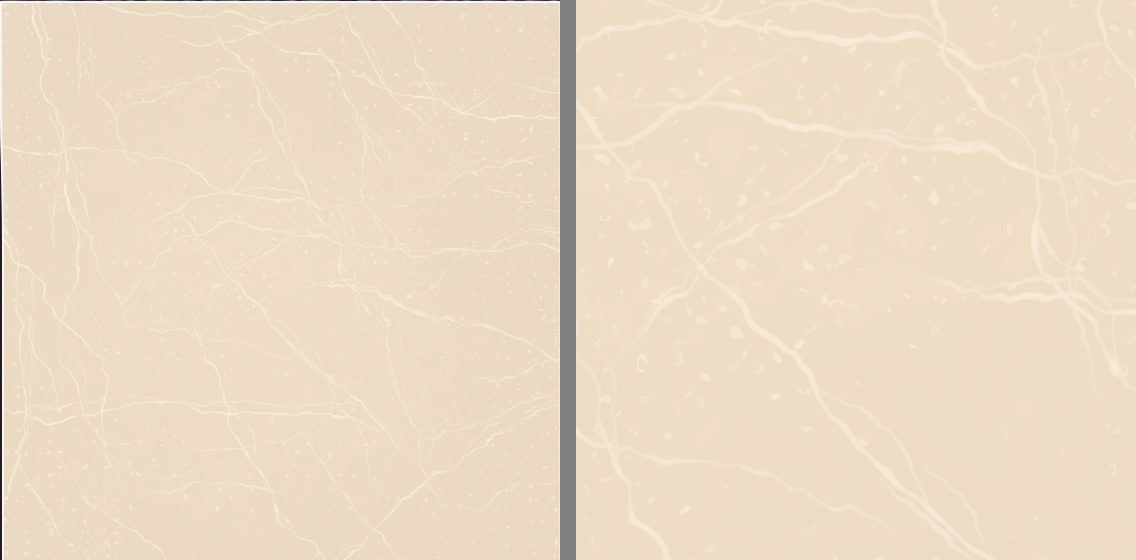
Left, the full canvas; right, a detail of the centre.
Write a WebGL 1 fragment shader that draws this texture.

```glsl
precision highp float;
// Cream marble tile with fine pale veins, scattered flecks and a polished rim.
uniform vec2 u_resolution;

const vec3 CREAM = vec3(0.916, 0.848, 0.756);
const vec3 WARM_CREAM = vec3(0.938, 0.871, 0.776);
const vec3 VEIN_COLOR = vec3(0.972, 0.934, 0.866);
const vec3 RIM_COLOR = vec3(0.99, 0.98, 0.96);
const vec3 GAP_COLOR = vec3(0.13, 0.11, 0.10);

float hash(vec2 p) {
  vec3 q = fract(vec3(p.xyx) * 0.1031);
  q += dot(q, q.yzx + 33.33);
  return fract((q.x + q.y) * q.z);
}

float noise(vec2 p) {
  vec2 cell = floor(p), f = fract(p);
  f = f * f * (3.0 - 2.0 * f);
  float low = mix(hash(cell), hash(cell + vec2(1.0, 0.0)), f.x);
  float high = mix(hash(cell + vec2(0.0, 1.0)), hash(cell + 1.0), f.x);
  return mix(low, high, f.y);
}

float fbm(vec2 p) {
  float sum = 0.0, gain = 0.5;
  for (int i = 0; i < 4; i++) {
    sum += gain * noise(p);
    p = p * 2.03 + 17.0;
    gain *= 0.5;
  }
  return sum;
}

mat2 rotation(float angle) {
  float c = cos(angle), s = sin(angle);
  return mat2(c, -s, s, c);
}

// Smooth coverage of a stroke at a distance from its middle line.
float stroke(float dist, float halfWidth, float soft) {
  return 1.0 - smoothstep(halfWidth - soft, halfWidth + soft, abs(dist));
}

// Thin jagged crack that tapers at both ends, breaks up and sometimes splits.
float vein(vec2 p, vec2 middle, float angle, float span, float width, float seed, float soft) {
  vec2 q = rotation(angle) * (p - middle);
  float along = q.x + 3.0;
  float wander = 0.085 * (noise(vec2(along * 4.0, seed)) - 0.5)
               + 0.026 * (noise(vec2(along * 15.0, seed + 40.0)) - 0.5)
               + 0.009 * (noise(vec2(along * 50.0, seed + 80.0)) - 0.5)
               + 0.003 * (noise(vec2(along * 140.0, seed + 100.0)) - 0.5);
  float taper = 1.0 - smoothstep(0.6, 1.0, abs(q.x) / (0.5 * span));
  float grain = noise(vec2(along * 55.0, seed + 120.0));
  float halfWidth = width * (0.5 + 0.8 * grain) * (0.5 + 0.5 * taper);
  float split = 0.06 * max(noise(vec2(along * 9.0, seed + 160.0)) - 0.5, 0.0);
  float main = stroke(q.y - wander, halfWidth, soft);
  float twin = stroke(q.y - wander - split, halfWidth * 0.65, soft);
  return taper * max(main, 0.7 * twin) * (0.5 + 0.5 * grain);
}

// One layer of chips and crescents, gathered into loose clusters.
float flecks(vec2 p, float scale, float amount, float seed, float soft) {
  vec2 cell = floor(p * scale), key = cell + seed;
  vec2 jitter = vec2(hash(key), hash(key + 31.0)) - 0.5;
  vec2 q = fract(p * scale) - 0.5 - 0.4 * jitter;
  q = rotation(6.283 * hash(key + 57.0)) * q;
  q += 0.14 * (vec2(noise(p * scale * 5.0), noise(p * scale * 5.0 + 90.0)) - 0.5);
  float size = mix(0.11, 0.27, hash(key + 73.0));
  float blur = soft * scale;
  float chip = stroke(length(q * vec2(1.0, 1.9)), size, blur);
  float bite = stroke(length(q - vec2(0.0, 0.06)), size * 0.55, blur);
  chip *= 1.0 - bite * step(0.55, hash(key + 91.0));
  float cluster = smoothstep(0.2, 0.7, noise(cell / scale * 7.0 + seed));
  return chip * step(hash(key + 113.0), amount * cluster) * (0.35 + 0.65 * hash(key + 7.0));
}

void main() {
  vec2 uv = gl_FragCoord.xy / u_resolution;
  float pixel = 1.0 / min(u_resolution.x, u_resolution.y);
  float soft = max(0.0009, 0.6 * pixel);

  // Slow warm clouding, brightest left of the middle.
  float glow = 1.0 - smoothstep(0.1, 0.6, length((uv - vec2(0.42, 0.46)) * vec2(1.0, 0.85)));
  float cloud = fbm(uv * 3.5 + 5.0) - 0.47;
  vec3 color = mix(CREAM, WARM_CREAM, clamp(0.75 * glow + 0.8 * cloud + 0.05, 0.0, 1.0));
  color += 0.010 * (fbm(uv * 45.0) - 0.47);

  // Long veins first, then shorter and fainter branches, in two main directions.
  float veins = 0.0;
  for (int i = 0; i < 46; i++) {
    float id = float(i);
    vec2 middle = fract(vec2(0.755, 0.570) * (id + 1.0));
    float steep = step(0.5, fract(id * 0.5 + 0.25));
    float angle = mix(0.15, -1.1, steep) + 0.9 * (hash(vec2(id, 5.0)) - 0.5);
    float branch = step(14.0, id);
    float span = mix(0.9, 0.32, branch) * (0.75 + 0.5 * hash(vec2(id, 9.0)));
    float width = mix(0.0018, 0.0014, branch);
    float strength = mix(1.0, 0.8, branch) * (0.7 + 0.3 * hash(vec2(id, 13.0)));
    veins = max(veins, strength * vein(uv, middle, angle, span, width, id * 3.0 + 2.0, soft));
  }
  color = mix(color, VEIN_COLOR, min(veins, 1.0));

  // Flecks thin out toward the calm middle.
  float density = mix(0.55, 1.0, smoothstep(0.15, 0.6, length(uv - 0.48)));
  float chips = max(flecks(uv, 50.0, density * 0.75, 11.0, soft),
                    flecks(rotation(0.6) * uv + 2.0, 72.0, density * 0.7, 47.0, soft));
  color = mix(color, VEIN_COLOR, 0.72 * chips);

  // Bright rim, with a dark gap showing along the top and the lower left.
  float leftGap = 0.0035 * (1.0 - smoothstep(0.55, 0.85, uv.y));
  float left = uv.x - leftGap;
  float top = 1.0 - uv.y - 0.0018;
  float rim = max(stroke(left, 0.0035, soft), stroke(top, 0.0035, soft));
  rim = max(rim, 0.5 * stroke(1.0 - uv.x, 0.002, soft));
  color = mix(color, RIM_COLOR, 0.85 * rim);
  float topGap = (1.0 - smoothstep(-soft, soft, top)) * (0.6 + 0.4 * noise(vec2(uv.x * 90.0, 3.0)));
  float sideGap = (1.0 - smoothstep(-soft, soft, left)) * smoothstep(0.0, 0.002, leftGap);
  color = mix(color, GAP_COLOR, max(topGap, sideGap));

  gl_FragColor = vec4(color, 1.0);
}
```
